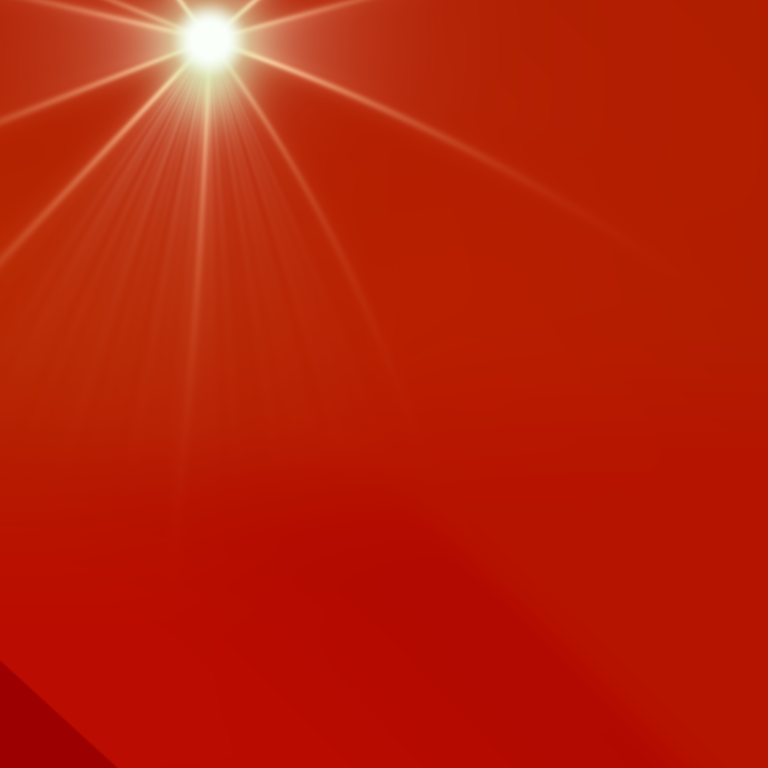
Reproduce this background procedurally as a WebGL 1 fragment shader.

```glsl
precision highp float;
// A white starburst with curved rays and a streaked fan of light over smooth red folds.
uniform vec2 u_resolution;

const vec2 STAR = vec2(0.273, 0.948);
const vec3 RED_TOP = vec3(0.690, 0.115, 0.0);
const vec3 RED_LOW = vec3(0.730, 0.045, 0.0);
const vec3 RED_SHADE = vec3(0.690, 0.035, 0.0);
const vec3 RED_RIGHT = vec3(0.705, 0.080, 0.0);
const vec3 RED_CORNER = vec3(0.610, 0.0, 0.0);
const vec3 WARM = vec3(0.725, 0.160, 0.0);
const vec3 ROSE = vec3(0.840, 0.480, 0.380);
const vec3 RAY_COLOR = vec3(1.0, 0.780, 0.600);
const vec3 HALO_COLOR = vec3(0.860, 0.920, 0.720);
const vec3 CORE_COLOR = vec3(0.980, 1.0, 0.980);
const float CORE_RADIUS = 0.034;
const float HALO_RADIUS = 0.070;
const float RAY_WIDTH = 0.0034;
const float RAY_SPREAD = 0.008;

// Soft bump around zero.
float bell(float x, float width) {
  return exp(-x * x / (width * width));
}

// Red cloth: vertical gradient, warm left side, diagonal crease and dark corner.
vec3 backdrop(vec2 p) {
  vec3 color = mix(RED_LOW, RED_TOP, smoothstep(0.15, 0.62, p.y));
  color = mix(color, WARM, 0.75 * bell(p.x - 0.05, 0.40) * bell(p.y - 0.62, 0.24));
  color.r += 0.025 * bell(length(p - vec2(0.64, 0.58)), 0.28);
  float crease = p.x + p.y - 0.91;
  float low = 1.0 - smoothstep(0.22, 0.46, p.y);
  float below = (1.0 - smoothstep(-0.06, 0.04, crease)) * smoothstep(-0.6, -0.08, crease);
  color = mix(color, RED_SHADE, 0.85 * below * low);
  float above = smoothstep(-0.06, 0.04, crease) * (1.0 - smoothstep(0.25, 0.55, p.y));
  color = mix(color, RED_RIGHT, 0.9 * above);
  float corner = p.y - 0.140 + 0.915 * p.x;
  return mix(RED_CORNER, color, smoothstep(-0.003, 0.003, corner));
}

// One beam leaving the star; its heading in degrees drifts by bend with distance.
float ray(vec2 q, float heading, float bend, float reach) {
  float r = length(q);
  float a = radians(heading + bend * r);
  vec2 dir = vec2(cos(a), sin(a));
  float along = dot(q, dir);
  float across = q.x * dir.y - q.y * dir.x;
  float width = RAY_WIDTH + RAY_SPREAD * r;
  float line = bell(across, width) + 0.25 * bell(across, 3.5 * width);
  float fade = exp(-r / reach) * (1.0 - smoothstep(2.0 * reach, 5.0 * reach, r));
  return line * smoothstep(0.0, 0.03, along) * fade;
}

float rays(vec2 q) {
  float sum = 1.0 * ray(q, -158.7, 0.0, 0.18);
  sum += 1.15 * ray(q, -133.4, 0.0, 0.19);
  sum += 1.0 * ray(q, -92.0, -3.0, 0.17);
  sum += 0.75 * ray(q, -53.5, -15.5, 0.15);
  sum += 1.2 * ray(q, -18.8, -11.5, 0.17);
  sum += 0.9 * ray(q, 15.0, 0.0, 0.15);
  sum += 1.0 * ray(q, 41.0, 0.0, 0.20);
  sum += 1.0 * ray(q, 127.0, 0.0, 0.20);
  sum += 0.7 * ray(q, 158.0, 0.0, 0.16);
  sum += 0.9 * ray(q, 167.0, 0.0, 0.16);
  return sum;
}

// Downward fan with fine streaks from layered sines of the angle.
float fan(vec2 q) {
  float r = length(q);
  float a = atan(q.x, -q.y) * (1.0 + 0.25 * r);
  float span = smoothstep(-0.84, -0.60, a) * (1.0 - smoothstep(0.35, 0.62, a));
  float streaks = 0.62 + 0.09 * sin(31.0 * a + 1.0) + 0.10 * sin(67.0 * a + 2.4)
                + 0.08 * sin(113.0 * a);
  float side = mix(1.0, 0.72, smoothstep(-0.1, 0.2, a));
  float fade = exp(-r / 0.16) * (1.0 - smoothstep(0.48, 0.68, r));
  return 1.55 * span * side * streaks * fade;
}

// Hazy wedges to the left and right of the star.
float sideGlow(vec2 q) {
  float r = length(q);
  float tilt = atan(q.y, abs(q.x));
  float wedge = smoothstep(-0.44, -0.24, tilt) * (1.0 - smoothstep(0.18, 0.36, tilt));
  return 1.3 * wedge * exp(-r / 0.11);
}

void main() {
  vec2 p = gl_FragCoord.xy / u_resolution;
  vec2 q = p - STAR;
  float r = length(q);
  vec3 color = backdrop(p);

  // Wide haze, then streaks and beams.
  color = mix(color, ROSE, 0.28 * bell(r, 0.15));
  color = mix(color, ROSE, clamp(fan(q) + sideGlow(q), 0.0, 0.9));
  color = mix(color, RAY_COLOR, clamp(rays(q), 0.0, 1.0));

  // Green-tinted halo, leaning downward, and the white core.
  float halo = 0.95 * bell(r, HALO_RADIUS) + 0.35 * bell(length(q + vec2(0.005, 0.07)), 0.05);
  color = mix(color, HALO_COLOR, clamp(halo, 0.0, 1.0));
  float core = 1.0 - smoothstep(0.6 * CORE_RADIUS, 1.6 * CORE_RADIUS, r);
  color = mix(color, CORE_COLOR, core);
  gl_FragColor = vec4(color, 1.0);
}
```
